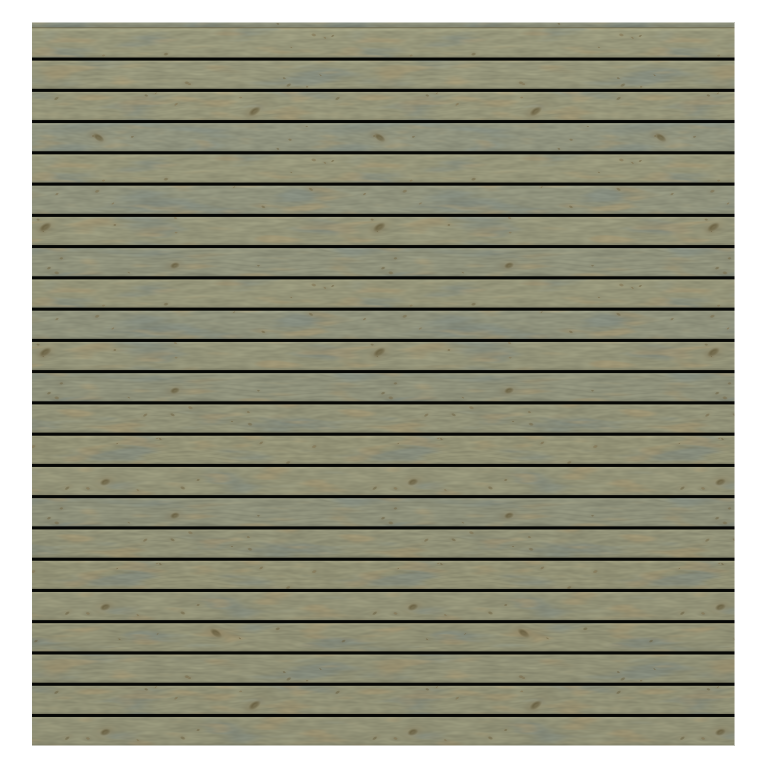
This texture is drawn by a WebGL 1 fragment shader. Its source:

```glsl
precision highp float;
// Weathered grey-green timber cladding: 23 horizontal boards with dark gaps on white.
// Each board picks one of 11 variants, whose wood pattern repeats along its length;
// the grain is wrapped gradient noise that bends around scattered knots.

uniform vec2 u_resolution;

#define PANEL_MIN vec2(0.0417, 0.0293)
#define PANEL_MAX vec2(0.9564, 0.9707)
#define PITCH 0.0407
#define FIRST_GAP 0.0684
#define GAP_COUNT 22.0
#define GAP_HALF 0.0020
#define VARIANTS 11.0
#define KNOTS 6
#define KNOT_SIZE 0.0064
#define GRAIN 0.085

const vec3 OLIVE = vec3(0.580, 0.575, 0.462);
const vec3 SAGE  = vec3(0.550, 0.562, 0.482);
const vec3 TAN   = vec3(0.610, 0.555, 0.420);
const vec3 SLATE = vec3(0.485, 0.520, 0.485);
const vec3 KNOT  = vec3(0.400, 0.365, 0.245);
const vec3 STAIN = vec3(0.530, 0.450, 0.310);
const vec3 GAP   = vec3(0.025, 0.028, 0.018);

float hash(vec2 p) {
  vec3 q = fract(p.xyx * 0.1031);
  q += dot(q, q.yzx + 33.33);
  return fract((q.x + q.y) * q.z);
}

// Contribution of one lattice corner; the lattice wraps in x.
float corner(vec2 cell, vec2 offset, float wrap) {
  float a = 6.2832 * hash(vec2(mod(cell.x, wrap), cell.y));
  return dot(vec2(cos(a), sin(a)), offset);
}

float noise(vec2 p, float wrap) {
  vec2 i = floor(p), f = p - i;
  vec2 s = f * f * f * (f * (f * 6.0 - 15.0) + 10.0);
  vec2 e = vec2(1.0, 0.0);
  return mix(mix(corner(i, f, wrap), corner(i + e.xy, f - e.xy, wrap), s.x),
             mix(corner(i + e.yx, f - e.yx, wrap), corner(i + e.xx, f - e.xx, wrap), s.x), s.y);
}

// Wood colour at distance x along a board and height v (0 to 1) across it.
vec3 wood(float x, float v, float variant) {
  float period = 0.366 + 0.0345 * mod(variant, 3.0);
  float u = fract(x / period);
  float seed = variant * 41.0 + 7.0;
  float warped = v;
  float knotMask = 0.0, halo = 0.0, stained = 0.0;

  // Knots: one large on every other variant, the rest small flecks.
  for (int k = 0; k < KNOTS; k++) {
    float id = float(k);
    vec2 key = vec2(seed, id * 5.0 + 3.0);
    float large = (k == 0) ? 1.0 - mod(variant, 2.0) : 0.0;
    float size = KNOT_SIZE * mix(0.18 + 0.28 * hash(key + 11.0), 0.8 + 0.3 * hash(key + 11.0), large);
    float height = 0.5 + (hash(key + 23.0) - 0.5) * mix(0.85, 0.45, large);
    vec2 d = vec2((fract(u - hash(key) + 0.5) - 0.5) * period, (v - height) * PITCH);
    d.y += d.x * (hash(key + 31.0) - 0.5) * 0.9;
    d /= size * vec2(1.15, 0.75);
    float r = length(d);
    float core = 1.0 - smoothstep(0.35, 1.2, r);
    float rim = smoothstep(0.3, 0.8, length(d + vec2(-0.2, 0.3)));
    knotMask = max(knotMask, core * mix(0.5, 0.62 + 0.2 * rim, large));
    stained = max(stained, core * (1.0 - large) * hash(key + 47.0));
    halo += exp(-r * r * 0.35) * mix(0.12, 0.28, large);
    warped -= 0.5 * d.y * size / PITCH * exp(-dot(d, d * vec2(0.06, 0.22)));
  }

  // Long streaks, fine fibres and wavy growth rings.
  float broad = noise(vec2(u * 4.0, v * 1.6 + seed), 4.0);
  float patchy = noise(vec2(u * 7.0, v * 2.3 + seed + 9.0), 7.0);
  float streak = noise(vec2(u * 9.0, warped * 6.0 + seed + 17.0), 9.0);
  float fibre = noise(vec2(u * 28.0, warped * 13.0 + seed + 26.0), 28.0);
  float rings = 0.5 + 0.5 * sin(6.2832 * (warped * 6.0 + 2.2 * broad));
  rings = rings * rings * rings * hash(vec2(seed, 5.0));

  vec3 color = mix(OLIVE, SAGE, hash(vec2(seed, 2.0)));
  color = mix(color, SLATE, 0.65 * smoothstep(0.05, 0.5, broad + 0.3 * streak));
  color = mix(color, TAN, 0.60 * smoothstep(0.08, 0.55, patchy + 0.5 * streak));
  color *= 1.0 + GRAIN * (streak + 0.8 * fibre - 0.45 * rings + 0.12);
  color = mix(color, STAIN, min(halo, 0.4));
  return mix(color, mix(KNOT, STAIN, stained), knotMask);
}

void main() {
  float scale = min(u_resolution.x, u_resolution.y);
  vec2 p = (gl_FragCoord.xy - 0.5 * u_resolution) / scale + 0.5;
  float px = 1.0 / scale;

  // Board row, height within it and distance to the nearest gap.
  float t = (p.y - FIRST_GAP) / PITCH;
  float row = floor(t), v = t - row;
  float gapIndex = floor(t + 0.5);
  float gapDist = abs(t - gapIndex) * PITCH;
  float variant = mod(row * 5.0 + floor(row / 7.0) * 2.0, VARIANTS);

  vec3 color = wood(p.x - PANEL_MIN.x, v, variant);
  color *= 0.975 + 0.045 * p.y;

  // Lit upper edge and shaded lower edge of each board.
  color *= 1.0 + 0.07 * smoothstep(0.86, 0.93, v) - 0.09 * (1.0 - smoothstep(0.05, 0.14, v));

  // Open gaps between boards, and a faint seam under the top strip.
  float soft = max(0.0007, 0.6 * px);
  float gap = 1.0 - smoothstep(GAP_HALF - soft, GAP_HALF + soft, gapDist);
  float open = step(-0.5, gapIndex) * step(gapIndex, GAP_COUNT - 0.5);
  float seam = step(GAP_COUNT - 0.5, gapIndex) * (1.0 - smoothstep(0.0, 0.0015, gapDist));
  color = mix(color, GAP, gap * open);
  color = mix(color, KNOT, 0.6 * seam);

  // Panel outline on white.
  vec2 inside = min(p - PANEL_MIN, PANEL_MAX - p);
  float panel = smoothstep(-0.5 * px, 0.5 * px, min(inside.x, inside.y));
  gl_FragColor = vec4(mix(vec3(1.0), color, panel), 1.0);
}
```
